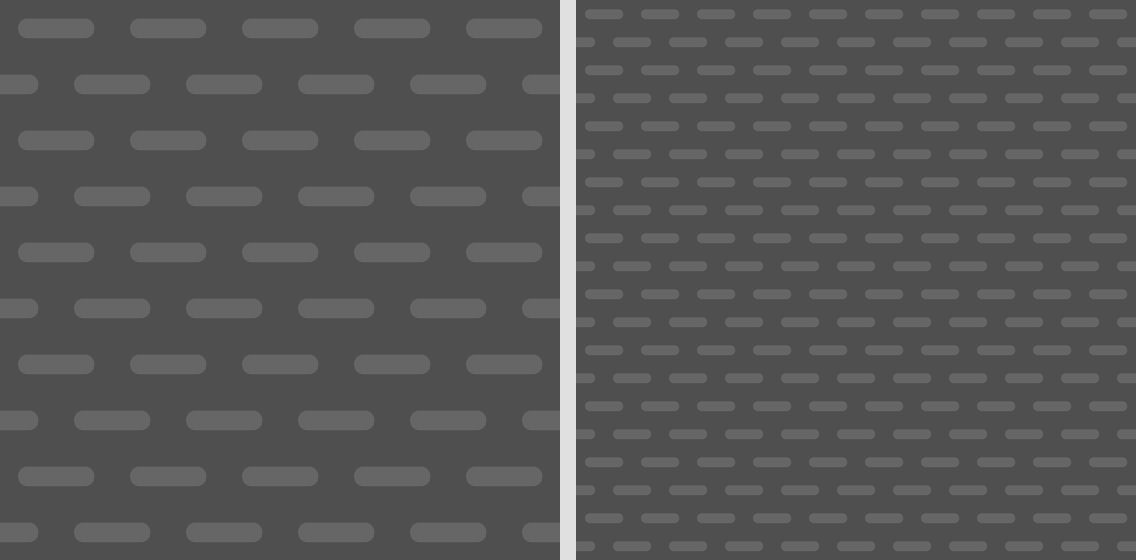
Left, the tile; right, the same tile 2 across and 2 down.
Give the GLSL for this pattern, as a WebGL 2 fragment shader.

```glsl
#version 300 es
precision highp float;
// Staggered rows of rounded horizontal bars, light grey on dark grey.

uniform vec2 u_resolution;
out vec4 outColor;

const vec2 REPEATS = vec2(5.0, 10.0);        // bars per row, rows
const vec2 HALF_SIZE = vec2(0.0680, 0.0175); // half extent of a bar
const float CORNER_RADIUS = 0.0165;
const float ROW_SHIFT = 0.5;                 // stagger, in bar spacings
const vec2 OFFSET = vec2(0.0004, -0.0008);   // shift of the whole grid
const vec3 GROUND_COLOR = vec3(0.310);
const vec3 BAR_COLOR = vec3(0.400);

// Signed distance to a box with rounded corners
float roundedBox(vec2 p, vec2 halfSize, float radius) {
    vec2 q = abs(p) - halfSize + radius;
    return length(max(q, 0.0)) + min(max(q.x, q.y), 0.0) - radius;
}

void main() {
    vec2 uv = gl_FragCoord.xy / u_resolution;
    float pixel = 1.0 / min(u_resolution.x, u_resolution.y);

    // Cell grid, every even row moved by half a spacing
    vec2 grid = (uv - OFFSET) * REPEATS;
    grid.x += ROW_SHIFT * mod(floor(grid.y) + 1.0, 2.0);
    vec2 local = (fract(grid) - 0.5) / REPEATS;

    // Bar with a smooth edge one pixel wide
    float dist = roundedBox(local, HALF_SIZE, CORNER_RADIUS);
    float bar = 1.0 - smoothstep(-0.7 * pixel, 0.7 * pixel, dist);

    outColor = vec4(mix(GROUND_COLOR, BAR_COLOR, bar), 1.0);
}
```
